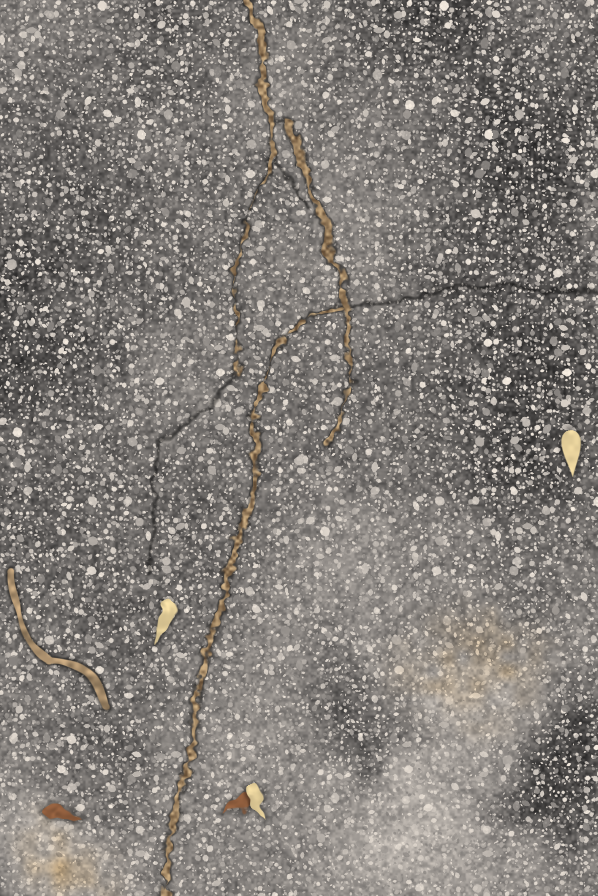
A WebGL 2 fragment shader for this texture:

```glsl
#version 300 es
precision highp float;
// Worn asphalt: pale chipped stones in dark binder, with dusty patches, branching
// cracks filled with tan soil, a few fallen leaves and a twig.
// Stones are jittered cell chips; cracks are bowed segments in a noise-warped plane.
uniform vec2 u_resolution;
out vec4 fragColor;

float hash(vec2 p) { return fract(sin(dot(p, vec2(127.1, 311.7))) * 43758.5); }

float noise(vec2 p) {
  vec2 i = floor(p), f = fract(p);
  f = f * f * (3.0 - 2.0 * f);
  return mix(mix(hash(i), hash(i + vec2(1, 0)), f.x),
             mix(hash(i + vec2(0, 1)), hash(i + vec2(1, 1)), f.x), f.y);
}

vec2 noise2(vec2 p) { return vec2(noise(p), noise(p + 43.0)) - 0.5; }

float fbm(vec2 p) {
  float sum = 0.0;
  for (float amp = 0.53; amp > 0.06; amp *= 0.5) {
    sum += amp * noise(p);
    p = p * 2.03 + 17.0;
  }
  return sum;
}

mat2 rotate(float a) { return mat2(cos(a), sin(a), -sin(a), cos(a)); }

float pool(vec2 p, vec2 center, float radius) {
  vec2 d = (p - center) / radius;
  return exp(-dot(d, d));
}

// Angular chips: x is coverage, y is a random tone
vec2 stones(vec2 p, float scale, float share, float pixel) {
  vec2 grid = p * scale, cell = floor(grid), best = vec2(0);
  float soft = 0.8 * pixel * scale;
  for (int j = -1; j <= 1; j++)
    for (int i = -1; i <= 1; i++) {
      vec2 id = cell + vec2(i, j);
      vec2 jitter = vec2(hash(id + 1.7), hash(id + 4.3));
      vec2 d = abs(rotate(6.28 * hash(id + 7.3)) * (grid - id - 0.15 - 0.7 * jitter));
      d.x *= 1.0 + 0.8 * jitter.y;
      float shape = max(max(d.x, d.y), 0.75 * (d.x + d.y));
      float radius = mix(0.22, 0.55, pow(hash(id + 3.1), 2.0));
      float cover = 1.0 - smoothstep(radius - soft, radius + soft, shape);
      cover *= step(hash(id + 9.7), share);
      if (cover > best.x) best = vec2(cover, hash(id + 5.9));
    }
  return best;
}

// Distance to a segment bowed towards its left side
float seam(vec2 p, vec2 a, vec2 b, float bow) {
  vec2 ab = b - a, side = normalize(vec2(-ab.y, ab.x));
  float h = clamp(dot(p - a, ab) / dot(ab, ab), 0.0, 1.0);
  return length(p - a - ab * h - side * bow * 4.0 * h * (1.0 - h));
}

// Teardrop leaf with a soft shadow; angle leans the round end to the right
vec3 addLeaf(vec3 base, vec2 p, vec2 center, float angle, float size, vec3 tint, float pixel) {
  vec2 q = rotate(angle) * (p - center) / size;
  float y = clamp(q.y, -1.0, 1.0), soft = pixel / size;
  float halfWidth = 0.62 * sqrt(1.0 - y * y) * (0.55 + 0.45 * y);
  float edge = max(abs(q.x) - halfWidth, abs(q.y) - 1.0);
  base *= 1.0 - 0.3 * (1.0 - smoothstep(0.0, 0.3, edge));
  return mix(base, tint * (0.85 + 0.2 * noise(p * 160.0)), 1.0 - smoothstep(-soft, soft, edge));
}

void main() {
  float pixel = 1.0 / u_resolution.y;
  vec2 p = gl_FragCoord.xy * pixel, sway = noise2(p * 28.0);
  vec2 q = p + 0.011 * sway + 0.007 * noise2(p * 110.0);
  // Dusty and dark areas
  vec2 w = p + 0.06 * noise2(p * 9.0) + 0.05 * noise2(p * 22.0);
  float wear = 0.9 * fbm(p * 5.0) - 0.1 + 0.28 * smoothstep(0.5, 0.0, p.y);
  wear += 0.5 * pool(w, vec2(0.48, 0.08), 0.12) + 0.45 * pool(w, vec2(0.56, 0.25), 0.09);
  wear += 0.25 * pool(w, vec2(0.32, 0.94), 0.1) + 0.4 * pool(w, vec2(0.04, 0.03), 0.09);
  wear -= 0.55 * pool(w, vec2(0.42, 0.21), 0.07) + 0.6 * pool(w, vec2(0.64, 0.13), 0.08);
  wear -= 0.25 * pool(w, vec2(0.14, 0.75), 0.14) + 0.25 * pool(w, vec2(0.52, 0.5), 0.13);
  wear -= 0.25 * pool(w, vec2(0.55, 0.88), 0.14) + 0.35 * pool(w, vec2(0.13, 0.16), 0.08);
  wear = clamp(wear, 0.0, 1.0);
  // Binder grain, then three sizes of stone
  float grain = noise(p * 330.0) + 0.8 * noise(p * 170.0) - 0.9;
  float tone = mix(0.27, 0.72, wear) + 0.17 * grain;
  for (float k = 0.0; k < 3.0; k++) {
    vec2 chip = stones(p + k * 3.7, 235.0 * pow(0.62, k), 0.52 - 0.14 * k, pixel);
    tone = mix(tone, mix(0.48, 1.0, chip.y), chip.x * mix(0.95, 0.6, wear));
  }
  vec3 color = tone * mix(vec3(1.0, 0.975, 0.97), vec3(1.0, 0.96, 0.91), tone);
  float stain = 0.7 * pool(w, vec2(0.54, 0.27), 0.05) + pool(w, vec2(0.05, 0.02), 0.045);
  color *= mix(vec3(1), vec3(1.08, 0.96, 0.76), stain * noise(p * 60.0));
  // Soil-filled cracks and dark hairlines
  vec2 fork = vec2(0.304, 0.83), knot = vec2(0.382, 0.655), bend = vec2(0.29, 0.57);
  vec2 heel = vec2(0.276, 0.427), tip = vec2(0.264, 0.583), turn = vec2(0.176, 0.505);
  vec2 split = vec2(0.325, 0.86);
  float wide = min(seam(q, vec2(0.277, 1.01), fork, 0.004), seam(q, split, knot, 0.005));
  wide = min(wide, min(seam(q, bend, heel, 0.0), seam(q, heel, vec2(0.182, -0.01), -0.01)));
  float thin = min(seam(q, fork, tip, -0.017), seam(q, knot, bend, -0.02));
  thin = min(thin, seam(q, knot, vec2(0.367, 0.505), 0.016));
  float hair = min(seam(q, knot, vec2(0.68, 0.671), 0.013), seam(q, fork, vec2(0.345, 0.765), 0.0));
  hair = min(hair, min(seam(q, tip, turn, 0.01), seam(q, turn, vec2(0.169, 0.36), 0.0)));
  hair = min(hair, seam(q, vec2(0.304, 0.863), split, 0.0));
  float ragged = 0.005 * (noise(p * 75.0) + noise(p * 200.0) - 0.9);
  float fill = min(wide - 0.0042, thin - 0.0018) + ragged;
  float rim = min(fill - 0.001, hair - 0.0012);
  color *= 1.0 - 0.45 * (1.0 - smoothstep(-0.001, 0.003, rim));
  vec3 soil = mix(vec3(0.38, 0.28, 0.18), vec3(0.92, 0.78, 0.58), noise(p * 260.0));
  color = mix(color, soil, 0.85 * (1.0 - smoothstep(-0.002, 0.001, fill)));
  // Twig with its shadow
  vec2 elbow = vec2(0.055, 0.262), t = p + 0.01 * sway;
  float twig = min(seam(t, vec2(0.013, 0.362), elbow, -0.012), seam(t, elbow, vec2(0.117, 0.21), 0.013));
  twig -= 0.002 + 0.004 * noise(p * 45.0);
  color *= 1.0 - 0.5 * (1.0 - smoothstep(0.0, 0.005, twig));
  vec3 bark = vec3(0.7, 0.59, 0.45) * (0.7 + 0.5 * noise(p * 140.0));
  color = mix(color, bark, 1.0 - smoothstep(-pixel, pixel, twig));
  // Leaves and a small chip
  vec3 straw = vec3(0.95, 0.86, 0.64), rust = vec3(0.58, 0.38, 0.25);
  color = addLeaf(color, p, vec2(0.638, 0.494), -0.05, 0.026, straw, pixel);
  color = addLeaf(color, q, vec2(0.183, 0.308), 0.37, 0.023, straw, pixel);
  color = addLeaf(color, q, vec2(0.265, 0.1), 1.2, 0.02, rust, pixel);
  color = addLeaf(color, q, vec2(0.288, 0.105), -0.35, 0.021, straw, pixel);
  color = addLeaf(color, q, vec2(0.072, 0.09), -1.3, 0.022, rust, pixel);
  fragColor = vec4(clamp(color, 0.0, 1.0), 1.0);
}
```
